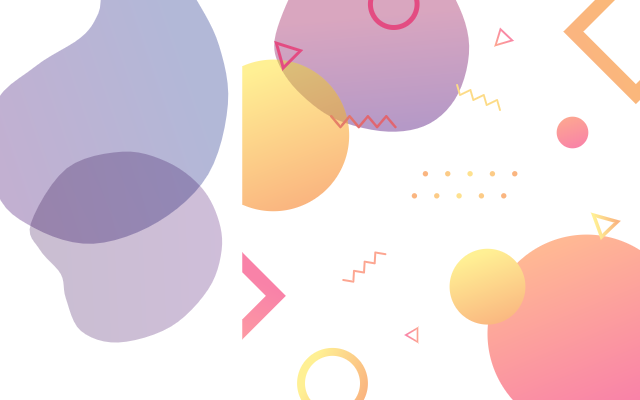
Reproduce this background procedurally as a Shadertoy shader.

```glsl
const vec3 WHITE = vec3(1.0);
const vec3 YELLOW = vec3(1.0, 0.94, 0.58);
const vec3 ORANGE = vec3(0.98, 0.71, 0.50);
const vec3 PEACH = vec3(1.0, 0.72, 0.58);
const vec3 CORAL = vec3(0.99, 0.65, 0.57);
const vec3 PINK = vec3(0.975, 0.51, 0.66);
const vec3 ROSE = vec3(0.89, 0.30, 0.51);

// Linear gradient between two places
vec3 ramp(vec2 p, vec2 a, vec2 b, vec3 from, vec3 to) {
    vec2 axis = b - a;
    return mix(from, to, clamp(dot(p - a, axis) / dot(axis, axis), 0.0, 1.0));
}

// Distance functions
float segment(vec2 p, vec2 a, vec2 b) {
    vec2 ab = b - a;
    return length(p - a - ab * clamp(dot(p - a, ab) / dot(ab, ab), 0.0, 1.0));
}

float circle(vec2 p, vec2 center, float radius) {
    return length(p - center) - radius;
}

float ring(vec2 p, vec2 center, float inner, float outer) {
    return abs(length(p - center) - 0.5 * (inner + outer)) - 0.5 * (outer - inner);
}

float diamondFrame(vec2 p, vec2 center, float inner, float outer) {
    vec2 q = abs(p - center);
    return (abs(q.x + q.y - 0.5 * (inner + outer)) - 0.5 * (outer - inner)) * 0.7071;
}

float edgePlane(vec2 p, vec2 a, vec2 b) {
    vec2 e = normalize(b - a);
    return dot(p - a, vec2(e.y, -e.x));
}

// Corners run clockwise on screen; the stroke lies inside them
float triangleFrame(vec2 p, vec2 a, vec2 b, vec2 c, float stroke) {
    float d = max(edgePlane(p, a, b), max(edgePlane(p, b, c), edgePlane(p, c, a)));
    return abs(d + 0.5 * stroke) - 0.5 * stroke;
}

float zigzag(vec2 p, vec2 start, vec2 stride, vec2 tooth, float stroke) {
    float d = 1e5;
    for (int i = 0; i < 4; i++) {
        vec2 a = start + float(i) * stride;
        d = min(d, segment(p, a, a + tooth));
        if (i < 3) d = min(d, segment(p, a + tooth, a + stride));
    }
    return d - 0.5 * stroke;
}

vec2 spline(vec2 a, vec2 b, vec2 c, vec2 d, float t) {
    return b + 0.5 * t * (c - a + t * (2.0 * a - 5.0 * b + 4.0 * c - d
        + t * (3.0 * (b - c) + d - a)));
}

// Signed distance to a closed smooth outline
float blob(vec2 p, vec2 k[14]) {
    float d = 1e5, side = 1.0;
    vec2 a = k[0];
    for (int i = 0; i < 14; i++) {
        for (int j = 1; j <= 6; j++) {
            vec2 b = spline(k[(i + 13) % 14], k[i], k[(i + 1) % 14], k[(i + 2) % 14], float(j) / 6.0);
            d = min(d, segment(p, a, b));
            if ((a.y > p.y) != (b.y > p.y)
                && p.x < a.x + (b.x - a.x) * (p.y - a.y) / (b.y - a.y)) side = -side;
            a = b;
        }
    }
    return d * side;
}

float cover(float d, float px) { return clamp(0.5 - d / px, 0.0, 1.0); }

void paint(inout vec3 color, float d, vec3 ink, float px) {
    color = mix(color, ink, cover(d, px));
}

void mainImage(out vec4 fragColor, in vec2 fragCoord) {
    // Canvas is 480 units tall, y pointing down
    float px = 480.0 / iResolution.y;
    vec2 p = vec2(fragCoord.x, iResolution.y - fragCoord.y) * px;
    float panelEdge = 290.7 - p.x;
    vec3 color = WHITE;

    // Translucent violet blobs
    float upper = blob(p, vec2[14](vec2(131, -25), vec2(205, -45), vec2(236, 0), vec2(263, 55),
        vec2(273.5, 125), vec2(250, 209), vec2(190, 266), vec2(112, 292.5), vec2(42, 274),
        vec2(-4, 230), vec2(-8, 130), vec2(42, 80), vec2(97, 45), vec2(118, 16)));
    float lower = blob(p, vec2[14](vec2(147, 182), vec2(200, 194), vec2(240, 223), vec2(261, 260),
        vec2(266, 300), vec2(250, 347), vec2(205, 392), vec2(142, 411), vec2(97, 397),
        vec2(79, 358), vec2(73, 329), vec2(48, 300), vec2(37, 268), vec2(80, 202)));
    vec3 violet = ramp(p, vec2(0, 190), vec2(230, 110), vec3(0.76, 0.69, 0.82), vec3(0.70, 0.72, 0.845));
    vec3 mauve = ramp(p, vec2(40, 300), vec2(260, 290), vec3(0.79, 0.745, 0.82), vec3(0.81, 0.745, 0.85));
    color *= mix(WHITE, violet, cover(upper, px)) * mix(WHITE, mauve, cover(lower, px));

    // Sun under the pink blob
    float sun = max(circle(p, vec2(328, 162.5), 91.0), panelEdge);
    paint(color, sun, ramp(p, vec2(305, 85), vec2(365, 245), YELLOW, ORANGE), px);
    float plum = blob(p, vec2[14](vec2(346, 0), vec2(329.5, 48), vec2(336, 80), vec2(362, 114),
        vec2(405, 144), vec2(466, 158), vec2(516, 148), vec2(550, 112), vec2(563, 55),
        vec2(547, 0), vec2(510, -50), vec2(455, -70), vec2(400, -60), vec2(365, -30)));
    vec3 plumInk = ramp(p, vec2(440, 20), vec2(452, 155), vec3(0.85, 0.65, 0.75), vec3(0.71, 0.60, 0.78));
    plumInk = mix(plumInk, vec3(0.86, 0.80, 0.82), cover(sun, px));
    color *= mix(WHITE, plumInk, cover(plum, px));

    // Discs and rings
    paint(color, circle(p, vec2(704, 400.5), 119.0), ramp(p, vec2(665, 295), vec2(745, 490), PEACH, PINK), px);
    paint(color, circle(p, vec2(585, 344), 45.5), ramp(p, vec2(575, 305), vec2(605, 390), YELLOW, ORANGE), px);
    paint(color, circle(p, vec2(687, 159), 19.0), ramp(p, vec2(681, 141), vec2(693, 179), CORAL, PINK), px);
    paint(color, ring(p, vec2(472.5, 5), 25.0, 31.0), ROSE, px);
    paint(color, ring(p, vec2(399, 460), 33.0, 42.5), ramp(p, vec2(375, 440), vec2(440, 470), YELLOW, ORANGE), px);

    // Diamond frames
    paint(color, diamondFrame(p, vec2(763, 38), 63.0, 87.0), ramp(p, vec2(690, 40), vec2(768, 0), ORANGE, vec3(0.98, 0.73, 0.46)), px);
    float chevron = max(diamondFrame(p, vec2(290, 355), 29.0, 53.0), panelEdge);
    paint(color, chevron, ramp(p, vec2(325, 345), vec2(292, 405), PINK, vec3(0.99, 0.60, 0.64)), px);

    // Triangles
    paint(color, triangleFrame(p, vec2(329, 49), vec2(364, 60), vec2(339, 85), 3.6), ROSE, px);
    paint(color, triangleFrame(p, vec2(600, 33), vec2(617, 49), vec2(593, 56), 2.3), ramp(p, vec2(612, 40), vec2(595, 55), PINK, CORAL), px);
    paint(color, triangleFrame(p, vec2(485, 402), vec2(502, 392), vec2(502, 412), 2.0), ramp(p, vec2(487, 402), vec2(502, 402), PINK, CORAL), px);
    paint(color, triangleFrame(p, vec2(709, 255), vec2(745, 265), vec2(721, 288), 4.2), ramp(p, vec2(714, 270), vec2(740, 265), YELLOW, ORANGE), px);

    // Zigzags
    paint(color, zigzag(p, vec2(397.5, 139.5), vec2(22, 0), vec2(11, 13), 3.0), ramp(p, vec2(398, 145), vec2(440, 145), vec3(0.90, 0.52, 0.40), vec3(0.88, 0.40, 0.44)), px);
    paint(color, zigzag(p, vec2(548.5, 102), vec2(16, 6), vec2(3.5, 12), 2.3), vec3(0.99, 0.86, 0.53), px);
    paint(color, zigzag(p, vec2(412, 336), vec2(12.8, -11), vec2(12, 2), 2.4), CORAL, px);

    // Two staggered rows of dots
    for (int i = 0; i < 10; i++) {
        float column = float(i % 5), row = float(i / 5);
        vec2 center = vec2(510.5 - 13.2 * row + 26.8 * column, 208.5 + 26.5 * row);
        paint(color, circle(p, center, 3.2), mix(YELLOW, ORANGE, 0.25 + 0.375 * abs(column - 2.0)), px);
    }
    fragColor = vec4(color, 1.0);
}
```
